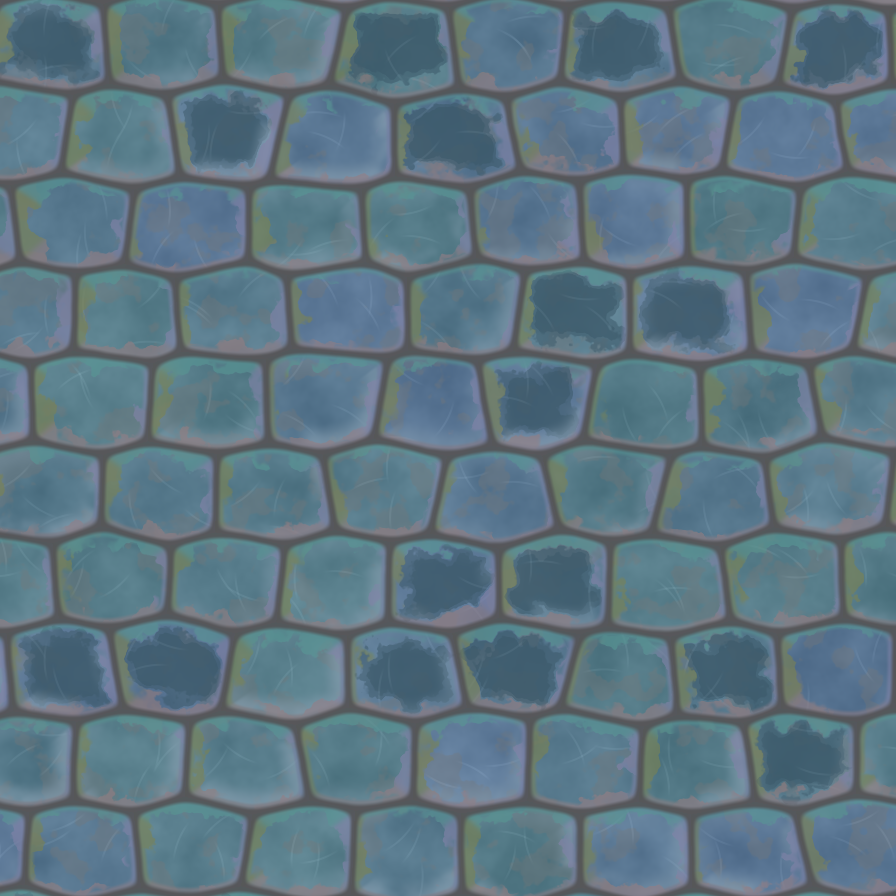
This texture is drawn by a three.js fragment shader. Its source:

```glsl
varying vec2 vUv;

const vec2 CELL = vec2(0.125, 0.1);    // average tile size
const vec2 METRIC = vec2(1.0, 2.5);    // flattens the horizontal joints
const vec3 BLUE = vec3(0.355, 0.465, 0.585);
const vec3 TEAL = vec3(0.335, 0.485, 0.535);
const vec3 SLATE = vec3(0.23, 0.345, 0.41);
const vec3 RUST = vec3(0.46, 0.465, 0.47);
const vec3 HAZE = vec3(0.54, 0.63, 0.70);
const vec3 GROUT = vec3(0.325, 0.325, 0.335);
const vec3 RIM_TOP = vec3(0.34, 0.59, 0.58);
const vec3 RIM_BOTTOM = vec3(0.58, 0.49, 0.51);
const vec3 RIM_RIGHT = vec3(0.51, 0.51, 0.66);
const vec3 RIM_LEFT = vec3(0.48, 0.51, 0.32);

struct Tile {
  vec2 id;
  vec2 centre;
  vec2 facing;   // outward direction of the closest side
  float edge;    // rounded distance to the joint
};

float hash(vec2 p) {
  vec3 q = fract(p.xyx * 0.1031);
  q += dot(q, q.yzx + 33.33);
  return fract((q.x + q.y) * q.z);
}

vec2 hash2(vec2 p) {
  return vec2(hash(p), hash(p + 57.3));
}

float noise(vec2 p) {
  vec2 i = floor(p);
  vec2 f = p - i;
  f = f * f * (3.0 - 2.0 * f);
  float low = mix(hash(i), hash(i + vec2(1.0, 0.0)), f.x);
  float high = mix(hash(i + vec2(0.0, 1.0)), hash(i + 1.0), f.x);
  return mix(low, high, f.y);
}

float fbm(vec2 p) {
  float sum = 0.0;
  float gain = 0.533;
  for (int i = 0; i < 4; i++) {
    sum += gain * noise(p);
    p = mat2(1.6, 1.2, -1.2, 1.6) * p + 17.3;
    gain *= 0.5;
  }
  return sum;
}

float rowShift(float row) {
  return fract(row * 0.42 + 0.35 * hash(vec2(row, 7.0)));
}

vec2 tileCentre(vec2 id) {
  vec2 jitter = (hash2(id + 20.0) - 0.5) * vec2(0.2, 0.15);
  return (id + 0.5 + jitter + vec2(rowShift(id.y), 0.0)) * CELL;
}

vec2 neighbourId(vec2 p, int column, int row) {
  float y = floor(p.y / CELL.y) + float(row);
  return vec2(floor(p.x / CELL.x - rowShift(y)) + float(column), y);
}

// Staggered Voronoi tiles with softened corners
Tile findTile(vec2 p, float rounding) {
  Tile tile;
  float best = 10.0;
  for (int r = -1; r <= 1; r++) for (int c = -2; c <= 2; c++) {
    vec2 id = neighbourId(p, c, r);
    vec2 centre = tileCentre(id);
    vec2 d = p - centre;
    float dist = dot(d * METRIC, d);
    if (dist < best) { best = dist; tile.id = id; tile.centre = centre; }
  }
  float total = 1e-12;
  vec2 facing = vec2(0.0, 1e-12);
  for (int r = -1; r <= 1; r++) for (int c = -2; c <= 2; c++) {
    vec2 other = tileCentre(neighbourId(p, c, r));
    vec2 across = (other - tile.centre) * METRIC;
    float span = length(across);
    if (span > 0.001) {
      float d = dot(0.5 * (other + tile.centre) - p, across) / span;
      float weight = exp(-d / rounding);
      total += weight;
      facing += weight * across / span;
    }
  }
  tile.edge = -rounding * log(total);
  tile.facing = normalize(facing);
  return tile;
}

// Fine curved scratches, a few on each tile
float scratches(vec2 local, vec2 id) {
  float mark = 0.0;
  for (int i = 0; i < 3; i++) {
    vec2 seed = id + 31.0 * float(i + 1);
    float angle = 6.2832 * hash(seed);
    vec2 axis = vec2(cos(angle), sin(angle));
    vec2 q = local - (hash2(seed + 5.0) - 0.5) * CELL * 0.7;
    float along = dot(q, axis);
    float off = abs(dot(q, vec2(-axis.y, axis.x)) + 6.0 * along * along);
    mark += (1.0 - smoothstep(0.0004, 0.0018, off)) * (1.0 - smoothstep(0.008, 0.026, abs(along)));
  }
  return mark;
}

// Glaze: mottled tint, rusty dabs, and a ragged dark core on some tiles
vec3 glaze(vec2 p, Tile tile, float ragged) {
  vec3 color = mix(BLUE, TEAL, smoothstep(0.2, 0.8, hash(tile.id + 3.0)));
  color += 0.035 * (hash(tile.id + 9.0) - 0.5) + 0.13 * (fbm(p * 24.0) - 0.5);
  float dab = smoothstep(0.56, 0.64, fbm(p * 34.0 + 8.0));
  color = mix(color, RUST, 0.36 * dab);
  float dark = step(0.78, hash(tile.id + 13.0));
  float core = 0.55 * smoothstep(0.014, 0.017, ragged) + 0.25 * smoothstep(0.021, 0.024, ragged);
  color = mix(color, SLATE, dark * core);
  return color + 0.035 * scratches(p - tile.centre, tile.id);
}

void main() {
  Tile tile = findTile(vUv + 0.004 * (fbm(vUv * 14.0) - 0.5), 0.004);
  float ragged = tile.edge + 0.04 * (fbm(vUv * 48.0) - 0.5);
  vec3 color = glaze(vUv, tile, ragged);

  // Pale haze inside the lower and right sides
  float glow = smoothstep(0.004, 0.01, tile.edge) * (1.0 - smoothstep(0.009, 0.032, tile.edge));
  float lit = 0.35 + 0.65 * smoothstep(-0.4, 0.7, tile.facing.x - tile.facing.y);
  float amount = smoothstep(0.25, 0.9, hash(tile.id + 41.0)) * smoothstep(0.3, 0.6, fbm(vUv * 16.0 + 4.0));
  color = mix(color, HAZE, 0.6 * glow * lit * amount);

  // Rim colour by side: top, bottom, right, left
  vec4 side = max(vec4(tile.facing.y, -tile.facing.y, tile.facing.x, -tile.facing.x), 0.0);
  side *= side;
  vec3 rimColor = RIM_TOP * side.x + RIM_BOTTOM * side.y + RIM_RIGHT * side.z + RIM_LEFT * side.w;
  float reach = dot(side, vec4(0.013, 0.011, 0.011, 0.016));
  float patches = smoothstep(0.38, 0.5, fbm(vUv * 26.0 + 60.0));
  float flakes = patches * (1.0 - smoothstep(reach - 0.001, reach + 0.002, ragged));
  float lip = 1.0 - smoothstep(0.006, 0.011, tile.edge);
  color = mix(color, rimColor, max(0.62 * flakes, 0.5 * lip));

  // Soft dark joints
  float joint = 1.0 - smoothstep(0.001, 0.0065, tile.edge);
  color = mix(color, GROUT, 0.9 * joint);
  gl_FragColor = vec4(color, 1.0);
}
```
